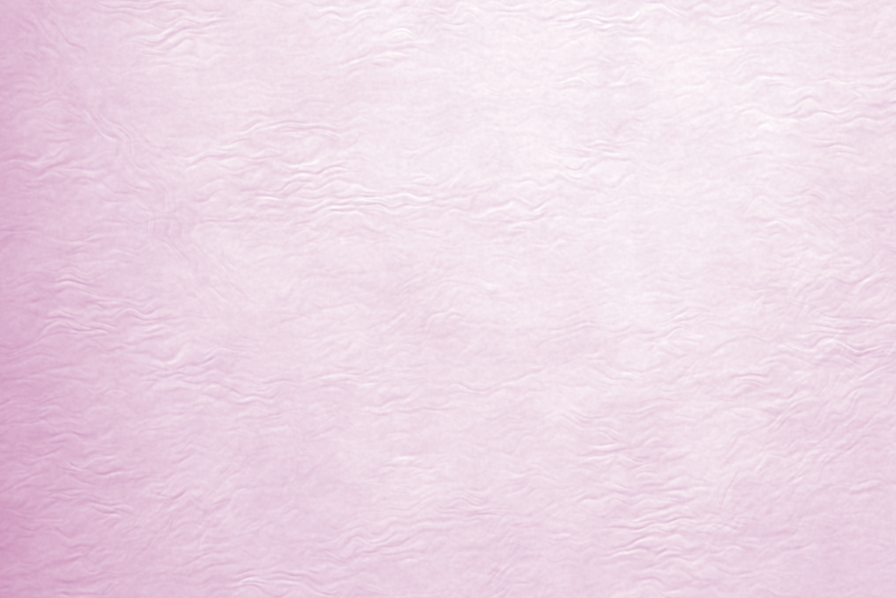
Write a WebGL 1 fragment shader that draws this texture.

```glsl
precision highp float;
uniform vec2 u_resolution;

// Colours at the two ends of the tone ramp
const vec3 DEEP_PINK = vec3(0.86, 0.70, 0.81);
const vec3 PALE_PINK = vec3(0.96, 0.91, 0.94);

// Broad shading, in units of the tone ramp
const float TOP_TONE = 1.12;
const float LEFT_SHADE = 1.02;
const float LEFT_REACH = 0.19;
const float BOTTOM_SHADE = 0.47;
const float RIGHT_SHADE = 0.20;

// Surface relief
const vec2 CREASE_SCALE = vec2(9.0, 38.0);
const float CREASE_WIDTH = 0.27;
const float CREASE_WARP = 1.2;
const vec2 LIGHT_STEP = vec2(-0.0014, 0.0038);
const float RELIEF = 0.47;
const float CREASE_DARK = 0.10;
const float MOTTLE = 0.19;
const float BLOTCH = 0.10;
const float GRAIN = 0.16;

// Crease directions in radians
const float FLAT_ANGLE = 0.06;
const float RISING_ANGLE = 0.66;
const float FALLING_ANGLE = -0.98;

vec2 hash2(vec2 p) {
  vec3 q = fract(vec3(p.xyx) * vec3(0.1031, 0.1030, 0.0973));
  q += dot(q, q.yzx + 33.33);
  return fract((q.xx + q.yz) * q.zy);
}

float corner(vec2 cell, vec2 offset) {
  return dot(hash2(cell + 200.0) * 2.0 - 1.0, offset);
}

// Gradient noise, roughly -0.7 to 0.7
float noise(vec2 p) {
  vec2 i = floor(p);
  vec2 f = p - i;
  vec2 u = f * f * f * (f * (f * 6.0 - 15.0) + 10.0);
  vec2 e = vec2(1.0, 0.0);
  return mix(mix(corner(i, f), corner(i + e, f - e), u.x),
             mix(corner(i + e.yx, f - e.yx), corner(i + 1.0, f - 1.0), u.x), u.y);
}

float fbm(vec2 p) {
  float sum = 0.0;
  float gain = 1.0;
  for (int i = 0; i < 4; i++) {
    sum += gain * noise(p);
    p = mat2(1.6, 1.2, -1.2, 1.6) * p + 17.3;
    gain *= 0.6;
  }
  return sum;
}

vec2 rotate(vec2 p, float angle) {
  float c = cos(angle);
  float s = sin(angle);
  return vec2(c * p.x + s * p.y, c * p.y - s * p.x);
}

float segmentDistance(vec2 p, vec2 a, vec2 b) {
  vec2 d = b - a;
  return length(p - a - d * clamp(dot(p - a, d) / dot(d, d), 0.0, 1.0));
}

// Long thin folds running along one direction
float creases(vec2 p, float angle, float seed) {
  vec2 q = rotate(p, angle) * CREASE_SCALE + seed;
  q.y += CREASE_WARP * noise(p * 6.0 + seed) + 0.8 * noise(p * 24.0 + seed);
  float coarse = 1.0 - smoothstep(0.0, CREASE_WIDTH, abs(noise(q)));
  float fine = 1.0 - smoothstep(0.0, CREASE_WIDTH, abs(noise(q * vec2(2.4, 1.7) + 41.7)));
  return 0.6 * coarse + 0.4 * fine;
}

// Strength of each crease direction: flat, rising, falling
vec3 creaseMasks(vec2 p) {
  float flatMask = 0.30 + 0.70 * smoothstep(-0.12, 0.38, fbm(p * vec2(3.2, 6.5) + 8.0));
  float rising = smoothstep(0.10, 0.45, fbm(p * 3.0 + 31.0));
  float corners = 1.0 - smoothstep(0.04, 0.16, segmentDistance(p, vec2(1.27, 0.16), vec2(1.5, 0.42)));
  float scar = 1.0 - smoothstep(0.01, 0.09, segmentDistance(p, vec2(0.07, 0.95), vec2(0.36, 0.53)));
  float falling = max(scar, 0.5 * smoothstep(0.25, 0.5, fbm(p * 2.4 + 63.0)));
  return vec3(flatMask * (1.0 - 0.75 * scar), max(0.55 * rising, 0.6 * corners), falling);
}

float foldDepth(vec2 p, vec3 masks) {
  return dot(masks, vec3(creases(p, FLAT_ANGLE, 3.0),
                         creases(p, RISING_ANGLE, 29.0),
                         creases(p, FALLING_ANGLE, 57.0)));
}

float broadTone(vec2 uv) {
  return TOP_TONE
    - LEFT_SHADE * exp(-uv.x / LEFT_REACH)
    - BOTTOM_SHADE * pow(1.0 - uv.y, 1.6)
    - RIGHT_SHADE * smoothstep(0.75, 1.0, uv.x);
}

void main() {
  vec2 uv = gl_FragCoord.xy / u_resolution;
  vec2 p = gl_FragCoord.xy / u_resolution.y;

  // Folds lit from above
  vec3 masks = creaseMasks(p);
  float depth = foldDepth(p, masks);
  float slope = foldDepth(p + LIGHT_STEP, masks) - depth;

  // Cloudy dye, small blotches and fine leather grain
  float mottle = fbm(p * vec2(5.0, 6.5) + 90.0);
  float blotch = fbm(p * vec2(22.0, 30.0) + 140.0);
  float grain = noise(p * vec2(85.0, 125.0)) + 0.8 * noise(p * 170.0 + 11.3);

  float tone = broadTone(uv) + RELIEF * slope - CREASE_DARK * (depth - 0.25)
    + MOTTLE * mottle + BLOTCH * blotch + GRAIN * grain;
  gl_FragColor = vec4(clamp(mix(DEEP_PINK, PALE_PINK, tone), 0.0, 1.0), 1.0);
}
```
